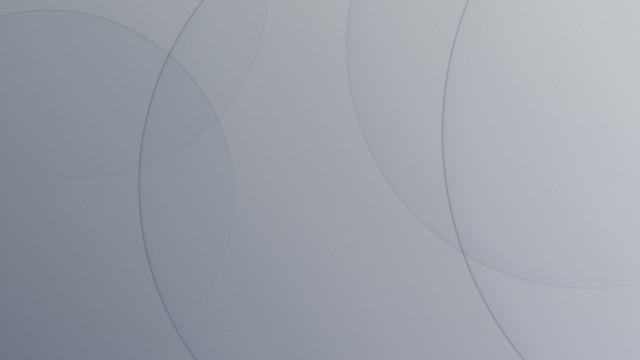
This background is drawn by a WebGL 1 fragment shader. Its source:

```glsl
precision highp float;
// Soft slate gradient overlaid with large translucent discs that have fine dark rims.
uniform vec2 u_resolution;

float hash(vec2 p) {
  return fract(sin(dot(p, vec2(12.99, 78.23))) * 43758.5);
}

float noise(vec2 p) {
  vec2 i = floor(p), f = fract(p);
  f = f * f * (3.0 - 2.0 * f);
  return mix(mix(hash(i), hash(i + vec2(1, 0)), f.x),
             mix(hash(i + vec2(0, 1)), hash(i + vec2(1, 1)), f.x), f.y);
}

// Adds one disc: a rim strongest toward "facing" and a cool shade fading inward.
vec3 glassDisc(vec3 color, vec2 p, vec2 center, float radius,
               vec2 facing, float rim, float shade, float depth) {
  vec2 offset = p - center;
  float d = length(offset) - radius;
  float soft = max(0.0023, 0.75 / u_resolution.y);
  float inside = 1.0 - smoothstep(-soft, soft, d);
  float toward = dot(normalize(offset), normalize(facing));
  float strength = 0.15 + 0.85 * smoothstep(-0.2, 0.9, toward);

  // Faint concentric streaks inside the shaded band
  float streak = noise(vec2(d * 55.0, toward * 9.0)) - 0.5;
  float band = inside * exp(min(d, 0.0) / depth) * strength;
  color -= vec3(1.0, 0.88, 0.5) * shade * band * (1.0 + 0.3 * streak);

  // Thin rim with a softer inner skirt
  float line = exp(-d * d / (soft * soft * 1.6));
  float skirt = inside * exp(min(d, 0.0) / 0.012);
  return color - vec3(1.0, 0.96, 0.83) * rim * strength * (line + 0.12 * skirt);
}

void main() {
  vec2 uv = gl_FragCoord.xy / u_resolution;
  vec2 p = gl_FragCoord.xy / u_resolution.y;

  // Backdrop: dark lower left to pale upper right
  vec3 low = mix(vec3(0.437, 0.465, 0.518), vec3(0.695, 0.712, 0.747), uv.x);
  vec3 high = mix(vec3(0.555, 0.58, 0.61), vec3(0.768, 0.778, 0.785), uv.x);
  vec3 color = mix(low, high, uv.y);

  // Discs, from left to right
  color = glassDisc(color, p, vec2(0.227, 1.023), 0.516, vec2(1.0, -0.2), 0.014, 0.007, 0.12);
  color = glassDisc(color, p, vec2(0.134, 0.456), 0.516, vec2(0.1, 1.0), 0.036, 0.016, 0.40);
  color = glassDisc(color, p, vec2(1.215, 0.486), 0.829, vec2(-0.9, 0.4), 0.075, 0.012, 0.10);
  color = glassDisc(color, p, vec2(1.634, 0.870), 0.671, vec2(-0.9, -0.4), 0.026, 0.018, 0.09);
  color = glassDisc(color, p, vec2(2.220, 0.630), 0.991, vec2(-1.0, 0.1), 0.09, 0.009, 0.12);

  // Cool lift within the rightmost disc
  float lift = 1.0 - smoothstep(-0.08, 0.0, length(p - vec2(2.22, 0.63)) - 0.991);
  color += vec3(0.006, 0.007, 0.01) * lift;

  color += (hash(gl_FragCoord.xy) - 0.5) / 255.0;
  gl_FragColor = vec4(color, 1.0);
}
```
